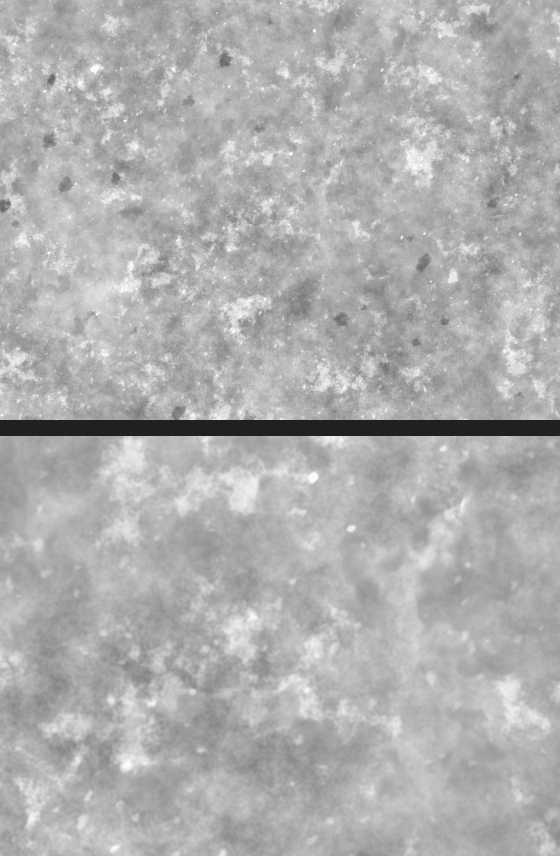
Top: the whole. Bottom: its middle third, enlarged.
Reproduce this texture procedurally as a Shadertoy shader.

```glsl
// Weathered grey stone: cloudy mottling, chalky patches, dark pits and pale mineral specks.

vec2 hash2(vec2 cell) {
    vec3 q = fract(cell.xyx * vec3(0.1031, 0.1030, 0.0973));
    q += dot(q, q.yzx + 33.33);
    return fract((q.xx + q.yz) * q.zy);
}

float cornerSlope(vec2 cell, vec2 offset) {
    float angle = 6.2832 * hash2(cell).x;
    return dot(vec2(cos(angle), sin(angle)), offset);
}

float gradientNoise(vec2 p) {
    vec2 i = floor(p), f = p - i;
    vec2 u = f * f * f * (f * (f * 6.0 - 15.0) + 10.0);
    vec2 e = vec2(0.0, 1.0);
    float low = mix(cornerSlope(i, f), cornerSlope(i + e.yx, f - e.yx), u.x);
    float high = mix(cornerSlope(i + e.xy, f - e.xy), cornerSlope(i + e.yy, f - e.yy), u.x);
    return mix(low, high, u.y);
}

float fbm(vec2 p, int octaves, float gain) {
    float sum = 0.0, amplitude = 1.0;
    for (int i = 0; i < octaves; i++) {
        sum += amplitude * gradientNoise(p);
        p = mat2(1.68, 1.28, -1.28, 1.68) * p + 17.3;
        amplitude *= gain;
    }
    return sum;
}

// Soft random blobs on a jittered grid; sizes are fractions of a cell
float scatter(vec2 p, float chance, float minSize, float maxSize, float blur) {
    vec2 home = floor(p);
    float cover = 0.0;
    for (int y = -1; y <= 1; y++)
    for (int x = -1; x <= 1; x++) {
        vec2 cell = home + vec2(x, y);
        vec2 look = hash2(cell + 71.0);
        vec2 d = p - cell - hash2(cell);
        float tilt = 0.5 + 1.6 * (look.y - 0.5);
        d = mat2(cos(tilt), -sin(tilt), sin(tilt), cos(tilt)) * d;
        d.y *= 1.0 + 0.5 * look.y;
        float size = mix(minSize, maxSize, look.y * look.y);
        float blob = 1.0 - smoothstep(size * (1.0 - blur), size * (1.0 + blur), length(d));
        cover = max(cover, blob * step(look.x, chance) * (0.5 + 0.5 * look.y));
    }
    return cover;
}

void mainImage(out vec4 fragColor, in vec2 fragCoord) {
    vec2 p = fragCoord / iResolution.y;
    vec2 warp = vec2(gradientNoise(p * 9.0 + 4.0), gradientNoise(p * 9.0 + 31.0));
    vec2 ragged = vec2(fbm(p * 40.0, 3, 0.7), fbm(p * 40.0 + 53.0, 3, 0.7));
    vec2 q = p + 0.012 * warp + 0.005 * ragged;

    // Broad clouds, with clotted grain that fades out on smoother plates
    float broad = gradientNoise(q * 2.3 + 8.0);
    float roughness = 0.8 + 0.6 * smoothstep(-0.3, 0.4, gradientNoise(p * 2.8 + 40.0));
    float mottle = fbm(q * 6.0 + 3.0, 3, 0.9);
    float grain = fbm(p * 30.0 + 11.0, 4, 0.8);
    float grey = 0.69 + 0.13 * broad + 0.105 * mottle + 0.083 * roughness * grain;

    // Chalky patches, broken up by the grain and drawn out along a shallow diagonal
    vec2 slanted = mat2(0.92, -0.4, 0.4, 1.0) * q;
    float chalk = fbm(slanted * 7.0 + 23.0, 4, 0.75) + 0.25 * grain;
    grey += 0.16 * smoothstep(0.2, 0.75, chalk);

    // Flat dull stains with crumbling borders
    float stain = fbm(q * 8.0 + 67.0, 4, 0.65) + 0.12 * grain;
    grey = mix(grey, 0.575 + 0.05 * grain, 0.6 * smoothstep(0.3, 0.58, stain));

    // Ragged dark pits inside softer shadows
    vec2 pitted = p + 0.009 * ragged + 0.01 * warp;
    grey -= 0.11 * scatter(pitted * 6.0 + 5.0, 0.4, 0.12, 0.30, 0.45);
    grey -= 0.24 * scatter(pitted * 8.0 + 19.0, 0.27, 0.06, 0.18, 0.45);

    // Pale crumbs and tiny glints, denser where the stone is rough
    grey += 0.25 * scatter((p + 0.007 * ragged) * 5.0 + 37.0, 0.13, 0.03, 0.09, 0.4);
    float dust = scatter((p + 0.004 * ragged) * 42.0, 0.4, 0.08, 0.22, 0.7);
    grey += 0.13 * dust * roughness;
    grey += 0.3 * scatter((p + 0.002 * ragged) * 13.0 + 83.0, 0.12, 0.03, 0.06, 0.6);

    fragColor = vec4(vec3(clamp(grey, 0.22, 0.98)), 1.0);
}
```
